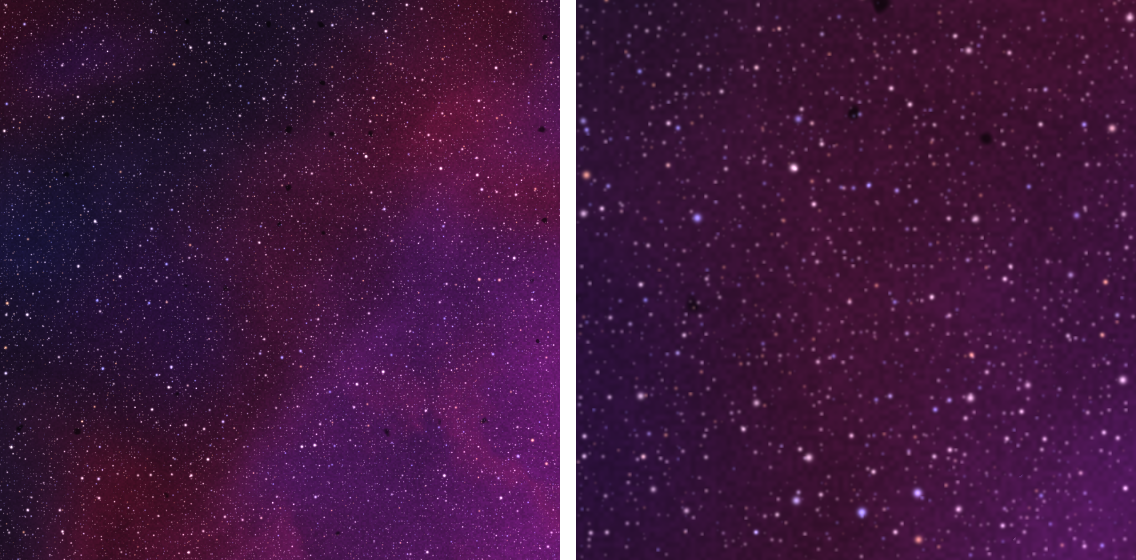
Left, the full canvas; right, a detail of the centre.
Give the GLSL for this texture, as a three.js fragment shader.

```glsl
// A deep-space nebula: a warped diagonal colour ramp with soft glows,
// smoky variation and pink ridged wisps in the lower right corner,
// covered by three hashed layers of stars and a few dark globules.
varying vec2 vUv;

const vec3 NIGHT   = vec3(0.105, 0.060, 0.150);
const vec3 PLUM    = vec3(0.260, 0.070, 0.200);
const vec3 VIOLET  = vec3(0.285, 0.085, 0.340);
const vec3 MAGENTA = vec3(0.410, 0.100, 0.440);
const vec3 CRIMSON = vec3(0.350, 0.070, 0.200);
const vec3 MAROON  = vec3(0.235, 0.045, 0.110);
const vec3 NAVY    = vec3(0.095, 0.080, 0.235);
const vec3 INDIGO  = vec3(0.170, 0.065, 0.265);
const vec3 WISP    = vec3(0.500, 0.110, 0.390);
const vec3 BLUE_STAR = vec3(0.55, 0.60, 1.00);
const vec3 WARM_STAR = vec3(1.00, 0.72, 0.50);

const float WARP_AMOUNT = 0.16;
const float SMOKE_CONTRAST = 0.55;
const float GRAIN_CONTRAST = 0.22;
const float GLOBULE_CELLS = 11.0;

float hash(vec2 p) {
  vec3 q = fract(vec3(p.xyx) * 0.1031);
  q += dot(q, q.yzx + 33.33);
  return fract((q.x + q.y) * q.z);
}

vec2 hash2(vec2 p) {
  return vec2(hash(p + 17.3), hash(p + 91.7));
}

float noise(vec2 p) {
  vec2 i = floor(p);
  vec2 f = fract(p);
  f = f * f * (3.0 - 2.0 * f);
  vec2 e = vec2(1.0, 0.0);
  return mix(mix(hash(i), hash(i + e), f.x),
             mix(hash(i + e.yx), hash(i + e.xx), f.x), f.y);
}

float fbm(vec2 p) {
  float sum = 0.0;
  float amp = 0.5;
  for (int k = 0; k < 6; k++) {
    sum += amp * noise(p);
    p = mat2(1.6, 1.2, -1.2, 1.6) * p + 7.1;
    amp *= 0.5;
  }
  return sum;
}

float glow(vec2 p, vec2 centre, vec2 size) {
  vec2 d = (p - centre) / size;
  return exp(-dot(d, d));
}

// Large colour regions: diagonal ramp, then local tints
vec3 nebula(vec2 p) {
  float t = 0.85 * p.x + 0.5 * (1.0 - p.y);
  vec3 c = mix(NIGHT, PLUM, smoothstep(0.38, 0.72, t));
  c = mix(c, VIOLET, smoothstep(0.72, 0.92, t));
  c = mix(c, MAGENTA, smoothstep(1.02, 1.30, t));
  c = mix(c, NIGHT, 0.75 * glow(p, vec2(0.62, 1.02), vec2(0.28, 0.13)));
  c = mix(c, MAROON, 0.75 * glow(p, vec2(0.88, 0.98), vec2(0.14, 0.10)));
  c = mix(c, CRIMSON, 0.90 * glow(p, vec2(0.80, 0.79), vec2(0.17, 0.14)));
  c = mix(c, CRIMSON, 0.80 * glow(p, vec2(0.98, 0.64), vec2(0.16, 0.10)));
  c = mix(c, MAROON, 0.85 * glow(p, vec2(0.03, 0.94), vec2(0.20, 0.15)));
  c = mix(c, INDIGO, 0.70 * glow(p, vec2(0.13, 0.90), vec2(0.09, 0.07)));
  c = mix(c, NAVY, 0.90 * glow(p, vec2(0.08, 0.58), vec2(0.18, 0.13)));
  c = mix(c, INDIGO, 0.80 * glow(p, vec2(0.29, 0.43), vec2(0.15, 0.13)));
  c = mix(c, MAROON, 0.85 * glow(p, vec2(0.24, 0.11), vec2(0.15, 0.18)));
  c = mix(c, CRIMSON, 0.60 * glow(p, vec2(0.38, 0.01), vec2(0.20, 0.08)));
  return mix(c, MAGENTA * 1.12, 0.75 * glow(p, vec2(1.02, 0.34), vec2(0.11, 0.16)));
}

// One jittered star per chosen cell; the radius is in canvas units
vec3 stars(vec2 uv, float cells, float density, float radius, float dim, float peak) {
  vec2 id = floor(uv * cells);
  vec2 seed = id + cells;
  vec2 centre = (id + mix(vec2(0.22), vec2(0.78), hash2(seed))) / cells;
  float lit = step(hash(seed), density);
  float power = hash(seed + 43.1);
  float size = radius * mix(0.75, 1.15, power);
  float d = length(uv - centre) / size;
  float tone = hash(seed + 71.9);
  vec3 tint = mix(vec3(1.0, 0.92, 0.97), BLUE_STAR, smoothstep(0.65, 0.95, tone));
  tint = mix(tint, WARM_STAR, 1.0 - smoothstep(0.06, 0.16, tone));
  return tint * lit * mix(dim, peak, power * power) * exp(-d * d);
}

// Small, ragged dark clouds
float globules(vec2 uv) {
  vec2 p = uv * GLOBULE_CELLS;
  vec2 id = floor(p);
  vec2 d = fract(p) - mix(vec2(0.25), vec2(0.75), hash2(id + 5.0));
  float radius = mix(0.04, 0.10, hash(id + 29.0));
  float edge = length(d) + 0.07 * (noise(uv * 150.0) - 0.5);
  return step(hash(id + 3.0), 0.28) * (1.0 - smoothstep(0.2 * radius, radius, edge));
}

void main() {
  vec2 warp = vec2(fbm(vUv * 3.5), fbm(vUv * 3.5 + 23.0)) - 0.49;
  vec3 color = nebula(vUv + WARP_AMOUNT * warp);

  // Smoke and fine grain
  float smoke = fbm(vUv * 6.0 + 3.0 * warp + 11.0) - 0.49;
  float grain = noise(vUv * 330.0) - 0.5;
  color *= 1.0 + SMOKE_CONTRAST * smoke + GRAIN_CONTRAST * grain;

  // Ridged wisps, confined to the lower right
  float corner = smoothstep(0.95, 1.35, vUv.x + 0.75 * (1.0 - vUv.y));
  corner *= 1.0 - smoothstep(0.25, 0.50, vUv.y);
  float ridge = 1.0 - abs(2.0 * fbm(vUv * 4.0 + 1.5 * warp + 41.0) - 0.98);
  float wisp = corner * smoothstep(0.72, 1.0, ridge);
  color = mix(color, WISP, 0.45 * wisp * (0.75 + 0.5 * noise(vUv * 250.0)));
  color *= 1.0 - 0.6 * globules(vUv);

  // Faint dust, small stars, bright stars
  color += stars(vUv, 210.0, 0.30 + 0.3 * wisp, 0.0011, 0.06, 0.36);
  color += stars(vUv + 0.37, 88.0, 0.34, 0.0013, 0.16, 0.75);
  color += stars(vUv + 0.71, 31.0, 0.27, 0.0022, 0.55, 1.15);
  gl_FragColor = vec4(min(color, 1.0), 1.0);
}
```
